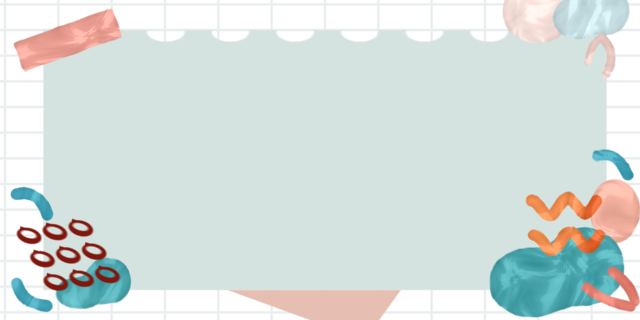
Write a Shadertoy shader that draws this background.

```glsl
// Stationery banner: a punched paper sheet on grid paper, framed by watercolour shapes.

const float HEIGHT = 3.84;  // canvas height in layout units; the width is 7.68
const vec3 WHITE = vec3(1.0);
const vec3 GRID = vec3(0.915, 0.93, 0.93);
const vec3 SHEET = vec3(0.835, 0.890, 0.878);
const vec3 TEAL = vec3(0.29, 0.65, 0.68);
const vec3 SKY = vec3(0.27, 0.65, 0.73);
const vec3 ROSE = vec3(0.93, 0.63, 0.58);
const vec3 PEACH = vec3(0.95, 0.69, 0.62);
const vec3 BLUSH = vec3(0.90, 0.745, 0.70);
const vec3 CORAL = vec3(0.90, 0.50, 0.44);
const vec3 ORANGE = vec3(0.96, 0.56, 0.32);
const vec3 RUST = vec3(0.90, 0.39, 0.17);
const vec3 MAROON = vec3(0.50, 0.09, 0.05);

mat2 rotation(float a) { return mat2(cos(a), -sin(a), sin(a), cos(a)); }

float boxDist(vec2 p, vec2 halfSize) {
    vec2 d = abs(p) - halfSize;
    return length(max(d, 0.0)) + min(max(d.x, d.y), 0.0);
}

float ellipseDist(vec2 p, vec2 radii) {
    return (length(p / radii) - 1.0) * min(radii.x, radii.y);
}

float segmentDist(vec2 p, vec2 a, vec2 b) {
    vec2 ab = b - a;
    return length(p - a - ab * clamp(dot(p - a, ab) / dot(ab, ab), 0.0, 1.0));
}

float smoothMin(float a, float b, float k) {
    float h = max(k - abs(a - b), 0.0) / k;
    return min(a, b) - 0.25 * h * h * k;
}

// Quadratic curve brushed with a round tip
float curveDist(vec2 p, vec2 a, vec2 b, vec2 c, float radius) {
    float d = 1e3;
    vec2 last = a;
    for (int i = 1; i <= 10; i++) {
        float t = float(i) / 10.0;
        vec2 next = mix(mix(a, b, t), mix(b, c, t), t);
        d = min(d, segmentDist(p, last, next));
        last = next;
    }
    return d - radius;
}

// Wavy stroke starting on a crest
float squiggleDist(vec2 p, vec2 start, float radius) {
    float d = 1e3;
    vec2 last = start;
    for (int i = 1; i <= 24; i++) {
        float x = 0.78 * float(i) / 24.0;
        vec2 next = start + vec2(x, 0.10 * (cos(x * 14.6) - 1.0) + 0.08 * x);
        d = min(d, segmentDist(p, last, next));
        last = next;
    }
    return d - radius;
}

// Layered, warped sines from -1 to 1: pigment density
float pigment(vec2 p) {
    float sum = 0.0, amp = 0.5;
    for (int i = 0; i < 4; i++) {
        p = rotation(0.9) * p * 1.7 + 0.6 * sin(p.yx * 1.9 + 1.3);
        sum += amp * sin(p.x * 2.0) * cos(p.y * 2.3);
        amp *= 0.6;
    }
    return sum;
}

vec3 fill(vec3 base, vec3 color, float d, float px) {
    return mix(base, color, smoothstep(px, -px, d));
}

// Pigment varies inside the shape and gathers at its slightly uneven rim
vec3 watercolor(vec3 base, vec3 color, float d, vec2 p, float px, float opacity) {
    float n = pigment(p * 3.0);
    d += 0.012 * n;
    float rim = smoothstep(-0.07, 0.0, d);
    vec3 tone = color * (1.0 - 0.06 * rim) + 0.09 * n + 0.06 * smoothstep(0.1, 0.3, n);
    return mix(base, clamp(tone, 0.0, 1.0), opacity * smoothstep(px, -px, d));
}

void mainImage(out vec4 fragColor, in vec2 fragCoord) {
    float px = HEIGHT / iResolution.y;
    vec2 p = fragCoord * px;

    // Grid paper
    vec2 cell = vec2(0.64, 0.308);
    vec2 line = abs(mod(p - vec2(0.70, 3.48) + 0.5 * cell, cell) - 0.5 * cell);
    vec3 col = fill(WHITE, GRID, min(line.x, line.y) - 0.014, px);

    // Sheet with a row of punched holes, and the folded corner below it
    float column = clamp(round((p.x - 1.99) / 0.776), 0.0, 5.0);
    float hole = ellipseDist(p - vec2(1.99 + 0.776 * column, 3.46), vec2(0.225, 0.12));
    float sheet = boxDist(p - vec2(3.90, 1.92), vec2(3.38, 1.56));
    col = fill(col, SHEET, max(sheet, -hole), px);
    float fold = max(dot(p - vec2(2.73, 0.36), vec2(-0.342, -0.94)),
                     dot(p - vec2(4.81, 0.36), vec2(0.81, -0.585)));
    col = fill(col, BLUSH, max(fold, p.y - 0.36), px);

    // Tape strip
    vec2 tape = rotation(0.345) * (p - vec2(0.815, 3.36));
    col = watercolor(col, ROSE, boxDist(tape, vec2(0.60, 0.155)) - 0.03, tape * vec2(0.7, 1.5), px, 1.0);

    // Faded cluster, top right
    col = watercolor(col, vec3(0.97, 0.87, 0.84), ellipseDist(p - vec2(6.45, 3.71), vec2(0.42, 0.39)), p, px, 0.9);
    float cloud = smoothMin(ellipseDist(p - vec2(6.93, 3.63), vec2(0.29, 0.26)),
                            ellipseDist(p - vec2(7.27, 3.71), vec2(0.28, 0.29)), 0.1);
    col = watercolor(col, vec3(0.75, 0.86, 0.88), cloud, p, px, 0.88);
    float sprig = min(curveDist(p, vec2(7.22, 3.39), vec2(7.10, 3.34), vec2(7.06, 3.10), 0.045),
                      curveDist(p, vec2(7.22, 3.39), vec2(7.42, 3.19), vec2(7.27, 2.94), 0.05));
    col = watercolor(col, vec3(0.94, 0.80, 0.77), sprig, p, px, 0.9);

    // Blobs, bottom right and bottom left
    col = watercolor(col, PEACH, ellipseDist(p - vec2(7.38, 1.31), vec2(0.30, 0.38)), p, px, 1.0);
    float pond = smoothMin(ellipseDist(p - vec2(6.38, 0.45), vec2(0.51, 0.42)),
                           ellipseDist(p - vec2(7.01, 0.64), vec2(0.48, 0.47)), 0.2);
    float puddle = smoothMin(ellipseDist(p - vec2(1.29, 0.47), vec2(0.28, 0.28)),
                             ellipseDist(p - vec2(0.95, 0.32), vec2(0.28, 0.19)), 0.1);
    col = watercolor(col, TEAL, min(pond, puddle), p, px, 1.0);

    // Curved strokes
    float arcs = curveDist(p, vec2(7.17, 1.97), vec2(7.41, 2.03), vec2(7.53, 1.74), 0.065);
    arcs = min(arcs, curveDist(p, vec2(0.20, 1.51), vec2(0.46, 1.57), vec2(0.57, 1.27), 0.07));
    arcs = min(arcs, curveDist(p, vec2(0.20, 0.44), vec2(0.26, 0.20), vec2(0.56, 0.17), 0.07));
    col = watercolor(col, SKY, arcs, p, px, 1.0);
    float waves = min(squiggleDist(p, vec2(6.38, 1.43), 0.07), squiggleDist(p, vec2(6.41, 1.02), 0.07));
    col = watercolor(col, mix(ORANGE, RUST, smoothstep(6.85, 7.1, p.x)), waves, p, px, 1.0);
    float fork = min(curveDist(p, vec2(7.35, 0.58), vec2(7.57, 0.43), vec2(7.62, 0.22), 0.06),
                     curveDist(p, vec2(7.04, 0.39), vec2(7.22, 0.23), vec2(7.57, 0.16), 0.06));
    col = watercolor(col, CORAL, fork, p, px, 1.0);

    // Slanted lattice of seed rings
    for (int i = 0; i < 9; i++) {
        vec2 id = vec2(i % 3, i / 3);
        vec2 q = p - vec2(0.35, 1.01) - id.x * vec2(0.31, 0.045) - id.y * vec2(0.16, -0.28);
        q = rotation(-0.28) * q;
        float shell = min(ellipseDist(q, vec2(0.15, 0.092)), boxDist(q - vec2(-0.085, 0.035), vec2(0.045, 0.045)));
        float core = ellipseDist(q - vec2(-0.01, 0.015), vec2(0.095, 0.042));
        col = fill(col, MAROON, max(shell, -core), px);
    }

    fragColor = vec4(col, 1.0);
}
```
